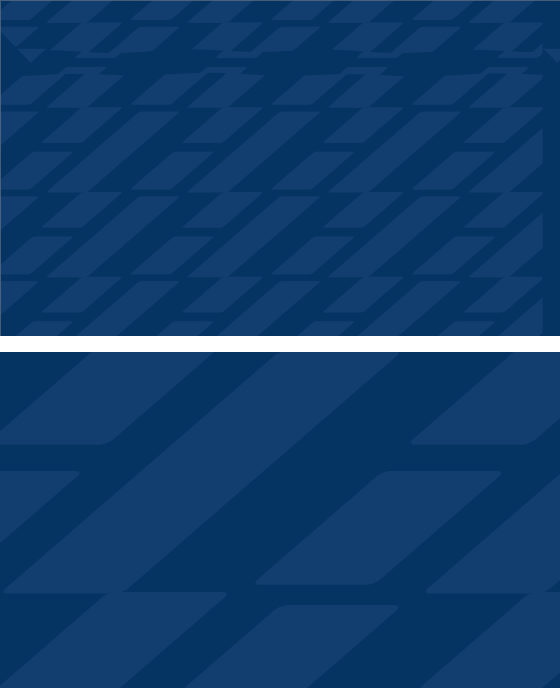
Top: the whole. Bottom: its middle third, enlarged.
A Shadertoy shader for this pattern:

```glsl
#define WIDTH 768.0               // canvas width in design units
#define PERIOD vec2(193.0, 116.3) // size of one repeat
#define ROW_START 147.0           // top of a full row, measured downward
#define SLANT 1.155               // sideways run per unit of height
#define HALF_WIDTH 28.0           // half the horizontal width of a bar
#define ROUNDING 2.5
#define SEAM_SHIFT 46.0           // sideways slip inside the broken band
#define RIGHT_EDGE 744.0          // the pattern stops here
#define GROUND vec3(0.020, 0.204, 0.388)
#define BAR vec3(0.067, 0.243, 0.431)
#define RIM vec3(0.36, 0.43, 0.52)

// Slanted bar repeated across, spanning top..bottom within its row
float slantedBar(vec2 q, float centre, float top, float bottom) {
    float u = q.x + SLANT * q.y - centre;
    u = abs(mod(u + 0.5 * PERIOD.x, PERIOD.x) - 0.5 * PERIOD.x);
    vec2 d = vec2((u - HALF_WIDTH) / length(vec2(1.0, SLANT)),
                  abs(q.y - 0.5 * (top + bottom)) - 0.5 * (bottom - top));
    d += ROUNDING;
    return length(max(d, 0.0)) + min(max(d.x, d.y), 0.0) - ROUNDING;
}

// Neighbouring rows are included so bars join across row boundaries
float barField(vec2 p, bool longBars) {
    float v = mod(p.y - ROW_START, PERIOD.y);
    float d = 1e3;
    for (int k = -1; k <= 1; k++) {
        vec2 q = vec2(p.x, v + float(k) * PERIOD.y);
        d = min(d, slantedBar(q, 140.5, 0.0, 49.0));
        d = min(d, slantedBar(q, 143.5, 61.0, 113.0));
        if (longBars) d = min(d, slantedBar(q, 33.0, 6.0, 117.0));
    }
    return d;
}

float coverage(float d, float pixel) {
    return clamp(0.5 - d / pixel, 0.0, 1.0);
}

// Down-pointing shard left where the band breaks
float shard(vec2 p) {
    float left = ((p.y - 42.0) * 0.95 - p.x) * 0.72;
    float right = (p.x - 62.0 + (p.y - 68.0) * 1.1) * 0.67;
    return max(max(left, right), 67.0 - p.y);
}

void mainImage(out vec4 fragColor, in vec2 fragCoord) {
    float pixel = WIDTH / iResolution.x;
    vec2 p = vec2(fragCoord.x, iResolution.y - fragCoord.y) * pixel;

    // Regular field, with a slipped band between two wavering seams
    float bars = coverage(barField(p, true), pixel);
    float slipped = coverage(barField(p - vec2(SEAM_SHIFT, 0.0), false), pixel);
    float wave = p.x * 6.28318 / PERIOD.x;
    float seamTop = 70.0 + 2.0 * sin(wave - 3.6) + 0.8 * sin(wave * 0.43);
    float seamBottom = 102.5 + 1.6 * cos(wave) + 1.0 * sin(wave * 0.37 + 1.5);
    float band = coverage(max(seamTop - p.y, p.y - seamBottom), pixel);
    float ink = mix(bars, slipped, band);

    // Dark cut at the left, then the shard beside it
    float cut = max((p.x - (p.y - 42.0) * 0.95) * 0.72, p.y - 86.0);
    ink *= 1.0 - coverage(cut, pixel);
    ink = max(ink, coverage(shard(p), pixel));

    // Plain right margin with a clipped shard
    float margin = coverage(RIGHT_EDGE - p.x, pixel);
    ink = mix(ink, coverage(shard(p - vec2(722.0, 0.0)), pixel), margin);

    // Thin pale rim on the top and left
    vec3 colour = mix(GROUND, BAR, ink);
    float rim = coverage(min(p.x, p.y) - 1.0, pixel);
    fragColor = vec4(mix(colour, RIM, rim), 1.0);
}
```
